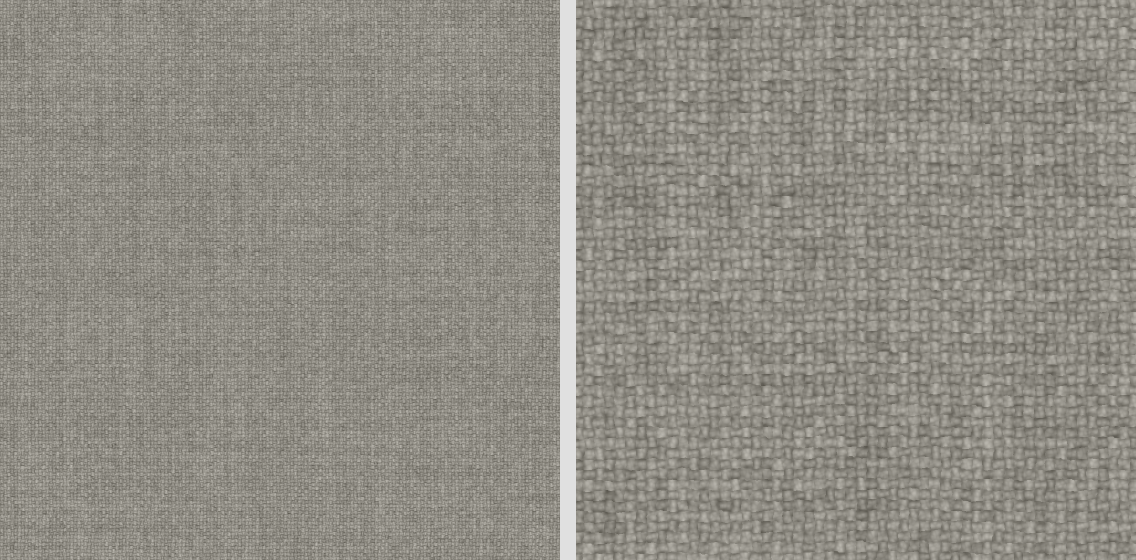
Left, the full canvas; right, a detail of the centre.
Give the GLSL for this texture, as a Shadertoy shader.

```glsl
const vec3 CLOTH = vec3(0.553, 0.541, 0.508);
const float THREADS = 160.0;
const float PI = 3.14159265;

float hash(vec2 p, float seed) {
    vec3 q = fract(vec3(p.xyx + seed * 17.3) * vec3(0.1031, 0.1030, 0.0973));
    q += dot(q, q.yzx + 33.33);
    return fract((q.x + q.y) * q.z);
}

// Cellular noise: distance to the nearest scattered point
float cellular(vec2 p, float seed) {
    vec2 cell = floor(p);
    float nearest = 2.0;
    for (int y = -1; y <= 1; y++) {
        for (int x = -1; x <= 1; x++) {
            vec2 id = cell + vec2(x, y);
            vec2 point = id + vec2(hash(id, seed), hash(id, seed + 1.0));
            nearest = min(nearest, distance(p, point));
        }
    }
    return nearest;
}

// Layered sines, one smooth line of sway
float sway(float t, float seed) {
    return sin(t * 9.0 + seed) * 0.5
         + sin(t * 23.0 + seed * 2.3) * 0.3
         + sin(t * 61.0 + seed * 4.1) * 0.2;
}

// Tone of one thread, drifting along its length
float threadTone(float id, float along, float seed) {
    float segment = floor(along);
    float blend = smoothstep(0.0, 1.0, along - segment);
    return mix(hash(vec2(id, segment), seed),
               hash(vec2(id, segment + 1.0), seed), blend) - 0.5;
}

// Long rounded crown of the thread on top at a crossing
float crown(float across, float along) {
    return pow(max(cos(PI * across), 0.0), 1.5) * mix(0.8, 1.0, cos(PI * along));
}

// Broad uneven shading of the cloth
float mottle(vec2 uv) {
    return sway(uv.x * 0.9 + 0.15 * sway(uv.y, 1.0), 2.0)
         + sway(uv.y * 0.8 + 0.15 * sway(uv.x, 5.0), 7.0);
}

float weave(vec2 uv) {
    // Straight threads with small irregular kinks
    vec2 p = uv * THREADS;
    p += 0.15 * vec2(sway(uv.y * 2.0, 3.0), sway(uv.x * 2.0, 8.0));
    p += 0.14 * vec2(sway(uv.y * 16.0 + uv.x * 37.0, 4.0),
                     sway(uv.x * 17.0 - uv.y * 41.0, 6.0));
    vec2 id = floor(p);
    vec2 f = p - id - 0.5;

    // Plain weave: warp and weft take turns on top
    bool warpOnTop = mod(id.x + id.y, 2.0) < 0.5;
    float height = warpOnTop ? crown(f.x, f.y) : crown(f.y, f.x);
    float light = 0.145 * (height - 0.516) + (warpOnTop ? 0.014 : -0.014);

    // Uneven crossings, long streaks and fibre grain
    light += 0.080 * (hash(id, 2.0) - 0.5);
    light += 0.036 * threadTone(id.x, uv.y * 5.0, 11.0);
    light += 0.036 * threadTone(id.y, uv.x * 5.0, 23.0);
    light += 0.150 * (0.47 - cellular(uv * 290.0, 5.0));
    return light + 0.004 * mottle(uv);
}

void mainImage(out vec4 fragColor, in vec2 fragCoord) {
    // Four samples per pixel smooth the fine threads
    float light = 0.0;
    for (int i = 0; i < 4; i++) {
        vec2 offset = vec2(i % 2, i / 2) * 0.5 - 0.25;
        light += 0.25 * weave((fragCoord + offset) / iResolution.y);
    }
    fragColor = vec4(clamp(CLOTH + light, 0.0, 1.0), 1.0);
}
```
